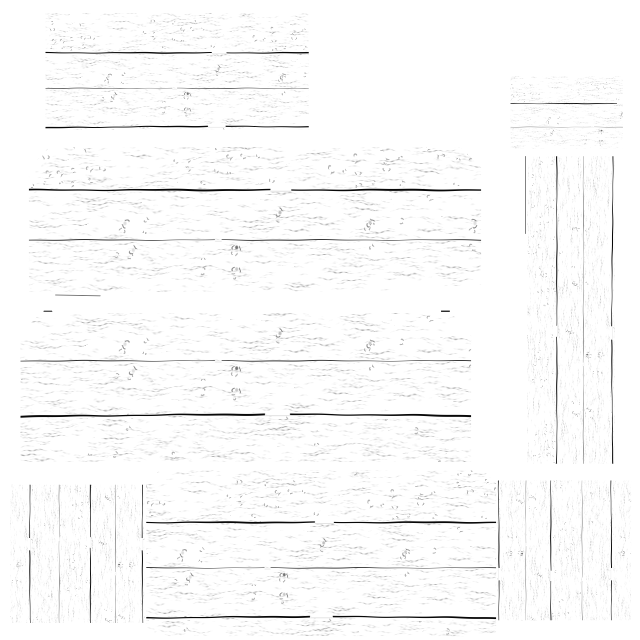
This texture map is drawn by a WebGL 1 fragment shader. Its source:

```glsl
precision highp float;
uniform vec2 u_resolution;

#define SHEET 768.0       // layout units per canvas side
#define WOOD_PERIOD 270.0 // height of the repeating plank set
#define GRAIN_INK 0.34
#define SWIRL_INK 0.30
#define KNOT_INK 0.42
#define SEAM_INK 0.97
#define HEAVY 1.1         // seam half widths
#define THIN 0.55

float hash(vec2 p) {
  return fract(sin(dot(p, vec2(12.99, 78.23))) * 43758.5);
}

// Antialiased coverage of a line with the given half width.
float lineCover(float dist, float halfWidth, float px) {
  float cover = clamp((halfWidth - abs(dist)) / px + 0.5, 0.0, 1.0);
  return cover * min(1.0, 2.0 * halfWidth / px + 0.15);
}

// Short tapered fibres, one per jittered cell.
float fibres(vec2 w, vec2 cell, float density, float px) {
  float ink = 0.0;
  vec2 base = floor(w / cell);
  for (int j = -1; j <= 1; j++) {
    for (int i = -1; i <= 1; i++) {
      vec2 id = base + vec2(float(i), float(j));
      float pick = hash(id), tone = hash(id + 31.7);
      vec2 d = w - (id + vec2(hash(id + 7.1), hash(id + 19.3))) * cell;
      d.y += 0.7 * sin(d.x * 0.35 + 6.0 * tone);
      float reach = cell.x * (0.25 + 0.6 * tone);
      float taper = max(0.0, 1.0 - d.x * d.x / (reach * reach));
      float broken = 0.65 + 0.35 * sin(d.x * 0.9 + 20.0 * pick);
      float on = step(pick, density) * (0.25 + 0.75 * tone * tone);
      ink = max(ink, on * broken * sqrt(taper) * lineCover(d.y, 0.75 * taper, px));
    }
  }
  return ink;
}

// Broken ring with an uneven outline.
float brokenRing(vec2 d, float radius, float seed, float px) {
  float angle = atan(d.y, d.x);
  float outline = length(d) - radius * (1.0 + 0.25 * sin(3.0 * angle + seed));
  return lineCover(outline, 0.8, px) * smoothstep(-0.2, 0.8, sin(2.0 * angle + seed * 5.0));
}

// Curled marks scattered through the figured planks.
float swirls(vec2 w, float density, float px) {
  vec2 cell = vec2(17.0, 15.0), id = floor(w / cell);
  float pick = hash(id + 53.0), size = hash(id + 11.0);
  vec2 offset = (vec2(hash(id + 2.0), hash(id + 5.0)) - 0.5) * 6.0;
  vec2 d = w - (id + 0.5) * cell - offset;
  return step(pick, density) * brokenRing(d, 1.5 + 2.2 * size, 6.0 * pick + size, px);
}

// A knot: solid heart, open ring and a few stray flecks beneath.
float knot(vec2 w, vec2 centre, float heart, float px) {
  vec2 d = w - centre;
  float core = heart * smoothstep(3.2, 0.8, length(d * vec2(1.1, 0.9)));
  float ring = brokenRing(d, 4.5, centre.x, px);
  float tail = brokenRing(d - vec2(-3.0, 8.0), 3.0, centre.y, px);
  return max(core, max(ring, 0.7 * tail));
}

// A dark joint between planks, interrupted by one worn gap.
float seam(vec2 w, float height, float halfWidth, float gapAt, float gapHalf, float px) {
  float wobble = 0.35 * sin(w.x * 0.045 + height) + 0.25 * sin(w.x * 0.11);
  float open = smoothstep(-1.0, 1.0, abs(w.x - gapAt) - gapHalf);
  float width = halfWidth * (0.88 + 0.2 * sin(w.x * 0.025 + height));
  float worn = (1.0 - open) * 0.12 * lineCover(w.y - height - 1.5, 0.6, px);
  return max(open * lineCover(w.y - height - wobble, width, px), worn);
}

float woodInk(vec2 w, float px) {
  w.y = mod(w.y + 200.0, WOOD_PERIOD) - 200.0;
  vec2 bent = w;
  bent.y += 1.4 * sin(w.x * 0.05 + w.y * 0.11) + 0.7 * sin(w.x * 0.13 - w.y * 0.2);
  float patches = sin(w.x * 0.023 + 2.0 * sin(w.y * 0.06)) * sin(w.y * 0.13 + 0.9);
  float figured = smoothstep(-132.0, -105.0, w.y) * smoothstep(-60.0, -68.0, w.y);
  float streaked = smoothstep(-135.0, -150.0, w.y) + smoothstep(4.0, 12.0, w.y) * smoothstep(48.0, 36.0, w.y);
  float density = 0.36 + 0.2 * patches + 0.2 * streaked + 0.06 * figured;
  float grain = fibres(bent, vec2(24.0, 5.5), density, px);
  grain = max(grain, 0.6 * fibres(bent + 91.0, vec2(11.0, 4.0), density * 0.7, px));
  float ink = GRAIN_INK * grain;
  float curl = swirls(bent, 0.05 + 0.4 * figured * (0.6 + 0.4 * sin(w.x * 0.035 + 2.5)), px);
  ink = max(ink, SWIRL_INK * curl);

  float knots = knot(w, vec2(-1.0, 9.0), 1.3, px);
  knots = max(knots, knot(w, vec2(-1.0, 35.0), 0.5, px));
  knots = max(knots, knot(w, vec2(159.0, -21.0), 0.5, px));
  knots = max(knots, knot(w, vec2(-135.0, -20.0), 0.3, px));
  knots = max(knots, knot(w, vec2(-125.0, 12.0), 0.3, px));
  knots = max(knots, knot(w, vec2(51.0, -33.0), 0.6, px));
  knots = max(knots, knot(w, vec2(285.0, -20.0), 0.3, px));
  ink = max(ink, KNOT_INK * knots);

  float bow = 1.4 * (1.0 - cos((w.x - 45.0) * 0.008));
  float joints = seam(w, -135.0, THIN, 60.0, 4.0, px);
  joints = max(joints, seam(w, -60.0, HEAVY, 52.0, 12.5, px));
  joints = max(joints, 0.85 * seam(w, 0.0, THIN, -23.0, 4.0, px));
  joints = max(joints, seam(w - vec2(0.0, bow), 64.3, HEAVY, 48.0, 15.0, px));
  return max(ink, SEAM_INK * joints);
}

// Returns wood position, scale and depth inside the panel; axis runs along the grain.
vec4 panel(vec4 found, vec2 p, vec4 box, vec2 anchor, float scale, vec2 axis, float cut) {
  vec2 q = abs(p - 0.5 * (box.xy + box.zw)) - 0.5 * (box.zw - box.xy);
  float d = max(max(q.x, q.y), q.x + box.y - p.y + cut);
  vec2 r = p - anchor;
  vec2 w = vec2(dot(r, axis), dot(r, vec2(-axis.y, axis.x))) / scale;
  return d < 0.0 ? vec4(w, scale, -d) : found;
}

float dash(vec2 p, vec2 start, vec2 end, float halfWidth, float px) {
  vec2 span = end - start;
  float t = clamp(dot(p - start, span) / dot(span, span), 0.0, 1.0);
  return lineCover(length(p - start - span * t), halfWidth, px);
}

void main() {
  vec2 p = gl_FragCoord.xy / u_resolution * SHEET;
  p.y = SHEET - p.y;
  float px = SHEET / u_resolution.y;
  vec2 across = vec2(1.0, 0.0), up = vec2(0.0, -1.0);

  // Panels of the sheet
  vec4 f = vec4(0.0, 0.0, 1.0, 0.0);
  f = panel(f, p, vec4(54, 15, 371, 156), vec2(226, 106), 0.71, across, 0.0);
  f = panel(f, p, vec4(34, 176, 578, 351), vec2(285, 288), 1.0, across, 25.0);
  f = panel(f, p, vec4(24, 375, 566, 555), vec2(285, 433), 1.0, across, 25.0);
  f = panel(f, p, vec4(175, 564, 596, 764), vec2(342, 681.5), 0.91, across, 16.0);
  f = panel(f, p, vec4(612, 91, 748, 179), vec2(722, 152.5), 0.47, across, 0.0);
  f = panel(f, p, vec4(632, 187, 738, 557), vec2(700, 425), 0.53, up, 0.0);
  f = panel(f, p, vec4(12, 581, 174, 748), vec2(138.5, 677), 0.5, up, 0.0);
  f = panel(f, p, vec4(596, 576, 758, 745), vec2(631, 665), 0.5, -up, 0.0);

  float ink = woodInk(f.xy, px / f.z) * smoothstep(0.0, px, f.w);

  // Loose seam ends outside the panels
  ink = max(ink, 0.6 * dash(p, vec2(67, 354), vec2(120, 355), 0.5, px));
  ink = max(ink, 0.8 * dash(p, vec2(53, 373.5), vec2(62, 373.5), 0.7, px));
  ink = max(ink, 0.9 * dash(p, vec2(530, 373.5), vec2(539, 373.5), 0.8, px));
  ink = max(ink, 0.8 * dash(p, vec2(630.5, 188), vec2(630.5, 280), 0.4, px));
  gl_FragColor = vec4(vec3(1.0 - ink), 1.0);
}
```
